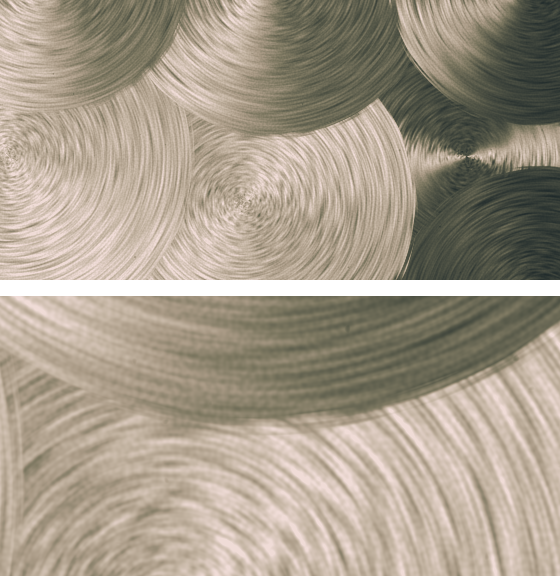
Top, the full canvas; bottom, a detail of the centre.
Give the GLSL for this texture, as a Shadertoy shader.

```glsl
// Brushed metal with overlapping swirl discs. Each disc carries arc-shaped
// grooves (gradient noise in polar coordinates) and a two-sided anisotropic
// glint; discs are stacked in order and the tone is mapped to a warm ramp.

const float TAU = 6.28319;
const int DISC_COUNT = 7;
const int GROOVE_LAYERS = 4;
const float GROOVE_FREQUENCY = 150.0;
const float GROOVE_CONTRAST = 0.42;
const float CENTRE_DRIFT = 0.014;   // makes groove layers cross slightly
const float GLINT_JITTER = 0.24;    // frays the borders of the glints
const float EDGE_SOFTNESS = 0.010;
const float EDGE_FRAY = 0.022;
const float RIM_SHADE = 0.07;
const float GRAIN = 0.10;
const float RIGHT_FALLOFF = 0.07;

// Disc centre and radius, from the bottom of the stack to the top
const vec3 DISCS[DISC_COUNT] = vec3[](
    vec3(1.667, 0.44, 3.0), vec3(1.93, -0.12, 0.52), vec3(0.872, 0.276, 0.61),
    vec3(0.03, 0.44, 0.66), vec3(0.98, 1.09, 0.58), vec3(1.914, 1.078, 0.525),
    vec3(0.16, 1.12, 0.525));

// Base tone, glint strength, glint angle, glint tightness
const vec4 LIGHTS[DISC_COUNT] = vec4[](
    vec4(0.33, 0.42, 0.10, 6.0), vec4(0.29, 0.08, 2.3, 4.0),
    vec4(0.59, 0.20, 4.0, 2.0), vec4(0.63, 0.18, -1.0, 2.0),
    vec4(0.37, 0.39, 4.05, 3.3), vec4(0.29, 0.40, 3.6, 4.0),
    vec4(0.38, 0.39, 4.3, 2.0));

// Metal colours from shadow to highlight
const int RAMP_STEPS = 6;
const vec3 METAL[RAMP_STEPS] = vec3[](
    vec3(0.20, 0.23, 0.21), vec3(0.33, 0.34, 0.28), vec3(0.49, 0.47, 0.38),
    vec3(0.66, 0.60, 0.52), vec3(0.77, 0.71, 0.64), vec3(0.87, 0.80, 0.76));

vec2 gradient(vec2 cell) {
    vec3 h = fract(cell.xyx * vec3(0.1031, 0.1030, 0.0973));
    h += dot(h, h.yzx + 33.33);
    float angle = TAU * fract((h.x + h.y) * h.z);
    return vec2(cos(angle), sin(angle));
}

// Gradient noise that repeats along y after a whole number of cells
float noise(vec2 p, float period) {
    vec2 cell = floor(p), f = p - cell;
    vec2 u = f * f * f * (f * (f * 6.0 - 15.0) + 10.0);
    float y0 = mod(cell.y, period), y1 = mod(cell.y + 1.0, period);
    float a = dot(gradient(vec2(cell.x, y0)), f);
    float b = dot(gradient(vec2(cell.x + 1.0, y0)), f - vec2(1.0, 0.0));
    float c = dot(gradient(vec2(cell.x, y1)), f - vec2(0.0, 1.0));
    float d = dot(gradient(vec2(cell.x + 1.0, y1)), f - vec2(1.0, 1.0));
    return mix(mix(a, b, u.x), mix(c, d, u.x), u.y);
}

// Arc noise around the origin: narrow across the radius, long around it
float arcs(vec2 q, float frequency, float period, float seed) {
    float turn = atan(q.y, q.x) / TAU;
    return noise(vec2(length(q) * frequency + seed, turn * period), period);
}

float grooves(vec2 q, float seed) {
    float sum = 0.0, frequency = GROOVE_FREQUENCY, period = 23.0;
    for (int i = 0; i < GROOVE_LAYERS; i++) {
        float a = float(i) * 2.4 + seed;
        vec2 drift = CENTRE_DRIFT * float(i) * vec2(cos(a), sin(a));
        sum += 0.5 * arcs(q + drift, frequency, period, seed * 37.0 + a * 11.0);
        frequency *= 0.81;
        period -= 3.0;
    }
    return sum;
}

vec3 metalColour(float tone) {
    float t = (tone - 0.22) / 0.12;
    int i = int(clamp(floor(t), 0.0, float(RAMP_STEPS - 2)));
    return mix(METAL[i], METAL[i + 1], clamp(t - float(i), -0.8, 1.7));
}

void mainImage(out vec4 fragColor, in vec2 fragCoord) {
    vec2 p = fragCoord / iResolution.y;
    float tone = 0.0;

    // Stack the discs
    for (int i = 0; i < DISC_COUNT; i++) {
        vec2 q = p - DISCS[i].xy;
        float inside = DISCS[i].z - length(q);
        if (inside < -0.08) continue;
        float seed = float(i) + 1.0;
        float groove = grooves(q, seed);

        // Glint on both sides of the centre
        vec4 light = LIGHTS[i];
        float fray = groove + arcs(q, 28.0, 9.0, seed * 5.0);
        float swing = sin(atan(q.y, q.x) + GLINT_JITTER * fray - light.z);
        float discTone = light.x + light.y * exp(-light.w * swing * swing);
        discTone *= 1.0 + GROOVE_CONTRAST * groove;

        // Frayed border with a thin shaded rim
        inside += EDGE_FRAY * (groove + 0.6 * arcs(q, 6.0, 40.0, seed));
        tone *= 1.0 - RIM_SHADE * exp(-abs(inside) / 0.015);
        tone = mix(tone, discTone, smoothstep(-EDGE_SOFTNESS, EDGE_SOFTNESS, inside));
    }

    // Light fades to the right; fine grain and sparse pits
    tone -= RIGHT_FALLOFF * smoothstep(1.1, 2.0, p.x);
    tone *= 1.0 + GRAIN * noise(p * 140.0, 512.0);
    tone *= 1.0 - 0.2 * smoothstep(0.5, 0.68, noise(p * 55.0 + 9.0, 512.0));
    fragColor = vec4(clamp(metalColour(tone), 0.0, 1.0), 1.0);
}
```
